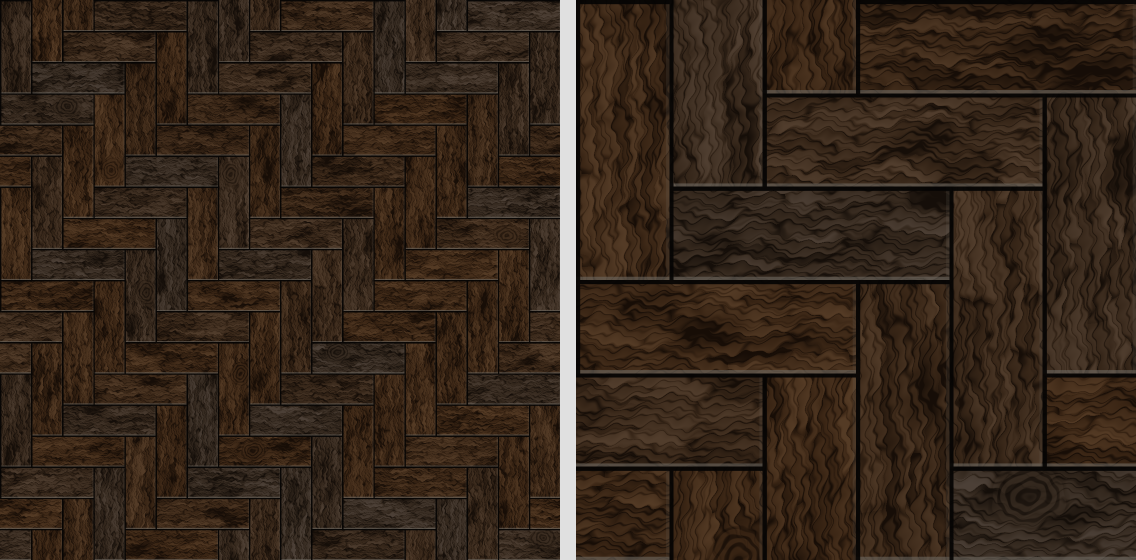
Left: the whole. Right: its middle third, enlarged.
This texture is drawn by a WebGL 2 fragment shader. Its source:

```glsl
#version 300 es
precision highp float;

uniform vec2 u_resolution;
out vec4 fragColor;

const float CELLS = 18.0;          // plank widths across the canvas
const float PLANK_LENGTH = 3.0;    // in plank widths
const float GAP_WIDTH = 0.045;
const float GLINT_WIDTH = 0.035;
const float KNOT_CHANCE = 0.12;
const float KNOT_RADIUS = 0.42;
const vec2 FINE_GRAIN = vec2(1.7, 12.0);
const vec2 BROAD_GRAIN = vec2(0.8, 4.5);
const vec3 DARK_WOOD = vec3(0.085, 0.052, 0.027);
const vec3 MID_WOOD = vec3(0.215, 0.147, 0.087);
const vec3 LIGHT_WOOD = vec3(0.315, 0.235, 0.160);
const vec3 WARM_TINT = vec3(1.05, 0.98, 0.90);
const vec3 GREY_TINT = vec3(0.94, 1.07, 1.36);
const vec3 GAP_COLOR = vec3(0.018, 0.014, 0.012);
const vec3 GLINT_COLOR = vec3(0.43, 0.41, 0.38);

vec2 hash2(vec2 p) {
  vec3 q = fract(p.xyx * vec3(0.1031, 0.1030, 0.0973));
  q += dot(q, q.yzx + 33.33);
  return fract((q.xx + q.yz) * q.zy);
}

// Cellular noise: border distance, tone of the cell, height within the cell
vec3 cellular(vec2 p) {
  vec2 base = floor(p);
  float nearest = 9.0, second = 9.0, tone = 0.0, height = 0.0;
  for (int y = -1; y <= 1; y++) {
    for (int x = -1; x <= 1; x++) {
      vec2 cell = base + vec2(x, y);
      vec2 offset = p - cell - hash2(cell);
      float d = length(offset);
      if (d < nearest) {
        second = nearest;
        nearest = d;
        tone = hash2(cell + 71.0).x;
        height = offset.y;
      } else {
        second = min(second, d);
      }
    }
  }
  return vec3(second - nearest, tone, height);
}

// Layered sines that make the fibres ragged
float waver(vec2 g, float phase) {
  return 0.035 * sin(g.x * 5.3 + g.y * 4.0 + phase)
       + 0.022 * sin(g.x * 14.7 - g.y * 11.0 + phase * 2.3)
       + 0.014 * sin(g.x * 34.0 + g.y * 23.0 + phase * 3.1);
}

// Wood brightness at g = (along, across) the plank
float woodTone(vec2 g, vec2 seed) {
  float phase = seed.x * 40.0;
  vec2 place = hash2(seed * 91.0 + 5.0);
  vec2 toKnot = g - vec2(0.5 + 2.0 * place.x, 0.25 + 0.5 * place.y);
  float hasKnot = step(hash2(seed * 57.0).y, KNOT_CHANCE);
  float knotDist = length(toKnot * vec2(0.8, 1.0)) + 0.6 * waver(g, phase);

  // Fibres bend around the knot
  vec2 fibre = g + vec2(0.0, waver(g, phase));
  fibre.y -= hasKnot * 0.6 * toKnot.y * exp(-6.0 * dot(toKnot, toKnot));
  vec2 shift = floor(seed * 400.0);
  vec3 fine = cellular(fibre * FINE_GRAIN + shift);
  vec3 broad = cellular(fibre * BROAD_GRAIN + shift.yx);

  float tone = 0.65 + 0.42 * (fine.y - 0.5) + 0.30 * (broad.y - 0.5);
  tone += 0.20 * fine.z;
  tone -= 0.42 * (1.0 - smoothstep(0.0, 0.24, fine.x));
  tone -= 0.16 * (1.0 - smoothstep(0.0, 0.15, broad.x));

  // Charred patches
  float stain = sin(g.x * 2.1 + phase) + sin(g.y * 5.0 - g.x * 1.3 + phase * 1.7)
              + 0.6 * sin(g.x * 4.7 + g.y * 9.0 + phase * 2.9);
  tone -= 0.34 * smoothstep(0.7, 2.3, stain);

  // Knot rings
  float ring = 0.5 + 0.5 * sin(knotDist * 68.0 + phase);
  float ringTone = mix(0.12, 0.56, smoothstep(0.1, 0.6, ring));
  ringTone *= smoothstep(-0.05, 0.12, knotDist);
  float knotMask = hasKnot * (1.0 - smoothstep(0.5, 1.0, knotDist / KNOT_RADIUS));
  return mix(tone, ringTone, 0.8 * knotMask);
}

// One inside a band of the given width along the two edges, zero beyond it
vec2 edgeBand(vec2 d, float width, float blur) {
  return 1.0 - smoothstep(vec2(width - blur), vec2(width + blur), d);
}

// Herringbone floor, p in plank widths with y pointing down
vec3 parquet(vec2 p, float blur) {
  vec2 cell = floor(p);
  float turn = mod(cell.x + cell.y, 2.0 * PLANK_LENGTH);
  bool upright = turn < PLANK_LENGTH;
  vec2 first = upright ? vec2(0.0, turn) : vec2(turn - PLANK_LENGTH, 0.0);
  vec2 size = upright ? vec2(1.0, PLANK_LENGTH) : vec2(PLANK_LENGTH, 1.0);
  vec2 local = fract(p) + first;
  vec2 seed = hash2(mod(cell - first, CELLS) + 13.0);
  // Wood, tinted for each plank
  float tone = woodTone(upright ? local.yx : local, seed);
  tone = clamp(tone + 0.16 * (seed.y - 0.5), 0.0, 1.0);
  vec3 color = mix(DARK_WOOD, MID_WOOD, min(2.0 * tone, 1.0));
  color = mix(color, LIGHT_WOOD, max(2.0 * tone - 1.0, 0.0));
  color *= mix(WARM_TINT, GREY_TINT, smoothstep(0.2, 1.0, seed.x));
  // Lit lower and right edges, dark gap on the upper and left ones
  vec2 glint = edgeBand(size - local, GLINT_WIDTH, blur);
  color = mix(color, GLINT_COLOR, max(0.16 * glint.x, 0.6 * glint.y));
  vec2 gap = edgeBand(local, GAP_WIDTH, blur);
  return mix(color, GAP_COLOR, 0.92 * max(gap.x, gap.y));
}

void main() {
  float pixel = CELLS / u_resolution.y;
  vec3 color = vec3(0.0);
  for (int i = 0; i < 4; i++) {  // four samples for each pixel
    vec2 jitter = vec2(i % 2, i / 2) * 0.5 - 0.25;
    vec2 p = (gl_FragCoord.xy + jitter) * pixel;
    color += parquet(vec2(p.x, CELLS - p.y), 0.3 * pixel);
  }
  fragColor = vec4(color / 4.0, 1.0);
}
```
